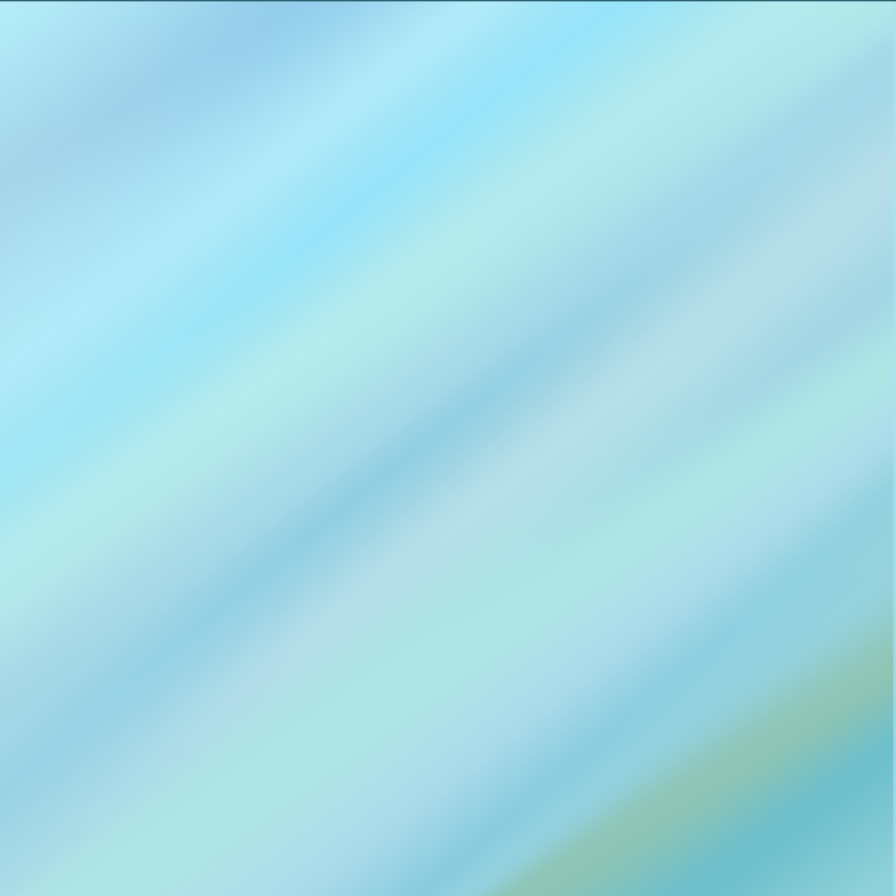
Give the GLSL for this background, as a three.js fragment shader.

```glsl
// Soft diagonal bands of pale aqua, sky blue and mint, ending in olive and teal.
// A chain of colour blends runs across the diagonal; each band has its own tilt
// and may fade along its length, and stretched noise adds slight bends and tints.

varying vec2 vUv;

float hash(vec2 cell) {
  vec3 p = fract(vec3(cell.xyx) * 0.1031);
  p += dot(p, p.yzx + 33.33);
  return fract((p.x + p.y) * p.z);
}

float noise(vec2 p) {
  vec2 cell = floor(p);
  vec2 f = fract(p);
  f = f * f * f * (f * (f * 6.0 - 15.0) + 10.0);
  float low = mix(hash(cell), hash(cell + vec2(1.0, 0.0)), f.x);
  float high = mix(hash(cell + vec2(0.0, 1.0)), hash(cell + 1.0), f.x);
  return mix(low, high, f.y);
}

// Blend from the last band centre to the next; partly linear, so peaks crease.
// Centres are kept in order, so tilted bands never cross.
void blendTo(inout vec3 color, inout float last, vec3 next, float center, float t) {
  center = max(center, last + 0.03);
  float ramp = clamp((t - last) / (center - last), 0.0, 1.0);
  color = mix(color, next, mix(ramp, smoothstep(0.0, 1.0, ramp), 0.6));
  last = center;
}

// Band colours at position t across; x drives each band's tilt and fading.
vec3 bands(float t, float x) {
  float side = x - 0.5;
  float toRight = smoothstep(0.45, 0.95, x);
  float toLeft = 1.0 - smoothstep(0.0, 0.4, x);
  float last = 0.02;
  vec3 color = vec3(0.70, 0.92, 0.97);

  // Pale upper left, with a periwinkle streak and bright cyan
  vec3 periwinkle = mix(vec3(0.57, 0.80, 0.92), vec3(0.65, 0.84, 0.92), toLeft);
  blendTo(color, last, periwinkle, 0.285 + 0.17 * side, t);
  blendTo(color, last, vec3(0.69, 0.915, 0.975), 0.40 - 0.04 * side, t);
  vec3 cyan = mix(vec3(0.59, 0.89, 0.98), vec3(0.64, 0.91, 0.96), toLeft);
  blendTo(color, last, cyan, 0.53, t);
  blendTo(color, last, vec3(0.71, 0.92, 0.93), 0.66 + 0.05 * side, t);
  blendTo(color, last, vec3(0.70, 0.91, 0.92), 0.70 + 0.11 * side, t);

  // Blue crease, fading at both ends, beside a lavender grey band
  blendTo(color, last, vec3(0.65, 0.85, 0.91), 0.795 + 0.04 * side, t);
  vec3 crease = mix(vec3(0.57, 0.81, 0.89), vec3(0.65, 0.85, 0.91), max(toRight, 0.4 * toLeft));
  blendTo(color, last, crease, 0.85 + 0.08 * (x - 0.65) * (x - 0.65), t);
  vec3 lavender = mix(vec3(0.71, 0.87, 0.91), vec3(0.66, 0.86, 0.91), toLeft);
  blendTo(color, last, lavender, 0.97 - 0.05 * side, t);
  vec3 hollow = mix(vec3(0.68, 0.89, 0.90), vec3(0.64, 0.84, 0.90), toRight);
  blendTo(color, last, hollow, 1.05 + 0.05 * side, t);

  // Mint and pale blue down to a second crease
  blendTo(color, last, vec3(0.68, 0.90, 0.90), 1.115 + 0.10 * side, t);
  blendTo(color, last, vec3(0.67, 0.86, 0.92), 1.24, t);
  vec3 lowerCrease = mix(vec3(0.54, 0.80, 0.87), vec3(0.57, 0.82, 0.88), toRight);
  blendTo(color, last, lowerCrease, 1.355 - 0.1 * side, t);

  // Olive and teal in the lower right
  blendTo(color, last, vec3(0.58, 0.82, 0.87), 1.395, t);
  blendTo(color, last, vec3(0.56, 0.77, 0.70), 1.435 + 0.14 * side, t);
  blendTo(color, last, vec3(0.43, 0.75, 0.80), 1.59, t);
  blendTo(color, last, vec3(0.56, 0.82, 0.86), 1.75, t);
  return color;
}

void main() {
  // Coordinates across and along the rising diagonal
  float across = 1.0 - vUv.y + 0.76 * vUv.x;
  float along = 0.8 * vUv.x + 0.6 * vUv.y;

  // Slight bends, then the colour bands
  float bend = noise(vec2(along * 2.2, across * 3.5) + 4.7) - 0.5;
  vec3 color = bands(across + 0.012 * bend, vUv.x);

  // Broad shifts between cool blue and mint, with faint brushed streaks
  float tint = noise(vec2(along * 2.5, across * 5.0) + 17.3) - 0.5;
  float streak = noise(vec2(along * 2.0, across * 19.0) + 31.0) - 0.5;
  color += tint * vec3(0.015, 0.008, -0.008) + 0.008 * streak;

  // Hairline dark top edge and pale right edge
  float topEdge = smoothstep(0.9975, 0.9995, vUv.y);
  float rightEdge = smoothstep(0.9955, 0.9985, vUv.x);
  color = mix(color, vec3(0.67, 0.89, 0.94), 0.7 * rightEdge);
  color = mix(color, vec3(0.12, 0.32, 0.38), 0.9 * topEdge);

  gl_FragColor = vec4(clamp(color, 0.0, 1.0), 1.0);
}
```
